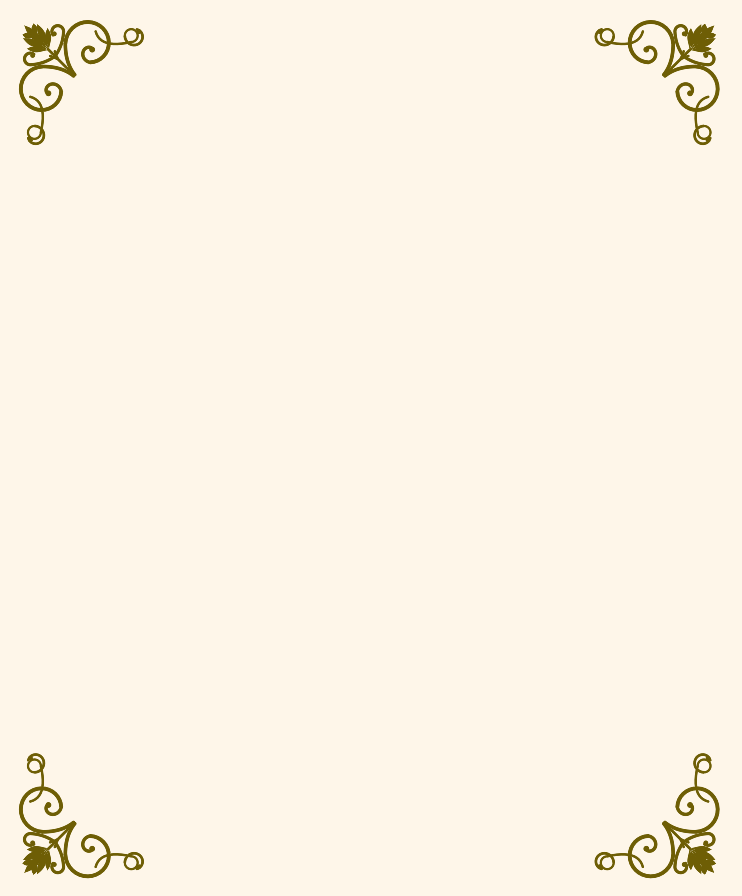
Reproduce this background procedurally as a Shadertoy shader.

```glsl
const float PI = 3.14159265;

// Distance to a line segment
float segment(vec2 p, vec2 a, vec2 b) {
    vec2 ab = b - a;
    return length(p - a - ab * clamp(dot(p - a, ab) / dot(ab, ab), 0.0, 1.0));
}

// Distance to an arc whose radius changes along its sweep
float spiral(vec2 p, vec2 centre, vec2 radii, vec2 angles) {
    float d = 1e4;
    vec2 last = centre + radii.x * vec2(cos(angles.x), sin(angles.x));
    for (int i = 1; i <= 24; i++) {
        float t = float(i) / 24.0;
        float a = mix(angles.x, angles.y, t);
        vec2 next = centre + mix(radii.x, radii.y, t) * vec2(cos(a), sin(a));
        d = min(d, segment(p, last, next));
        last = next;
    }
    return d;
}

// Distance to a quadratic curve
float curve(vec2 p, vec2 a, vec2 b, vec2 c) {
    float d = 1e4;
    vec2 last = a;
    for (int i = 1; i <= 12; i++) {
        float t = float(i) / 12.0;
        vec2 next = mix(mix(a, b, t), mix(b, c, t), t);
        d = min(d, segment(p, last, next));
        last = next;
    }
    return d;
}

// Petal that swells in the middle and tapers at both ends
float petal(vec2 p, vec2 base, float angle, float size, float width) {
    vec2 dir = vec2(cos(angle), sin(angle));
    p -= base;
    float along = clamp(dot(p, dir) / size, 0.0, 1.0);
    return length(p - dir * along * size) - width * sin(PI * pow(along, 1.4));
}

// Corner flourish: x and y grow inward, mirrored across the diagonal
float flourish(vec2 p) {
    p = vec2(max(p.x, p.y), min(p.x, p.y));

    // Main scroll
    float d = curve(p, vec2(47, 46), vec2(39, 36), vec2(39, 19.5)) - 1.6;
    d = min(d, spiral(p, vec2(59, 19.5), vec2(20, 16), vec2(PI, 7.76)) - 1.7);
    d = min(d, spiral(p, vec2(60.5, 27), vec2(8.5, 3.5), vec2(0.5, 1.7) * PI) - 1.5);
    d = min(d, length(p - vec2(62, 24.5)) - 2.5);

    // Outer tendril and its loop
    d = min(d, curve(p, vec2(65, 9), vec2(69, 24), vec2(95.5, 18)) - 1.1);
    d = min(d, spiral(p, vec2(95.5, 12.5), vec2(5.5), vec2(0.5, -1.0) * PI) - 1.0);
    d = min(d, spiral(p, vec2(98.5, 13), vec2(8.5, 6), vec2(1.0, -0.4) * PI) - 1.2);
    d = min(d, length(p - vec2(102, 9)) - 2.2);

    // Inner curl
    d = min(d, curve(p, vec2(45, 44), vec2(33, 37), vec2(30, 26)) - 1.1);
    d = min(d, curve(p, vec2(31, 29), vec2(37, 20), vec2(37.5, 9)) - 1.4);
    d = min(d, spiral(p, vec2(32.5, 9), vec2(5), vec2(2.0, 0.8) * PI) - 1.4);
    d = min(d, length(p - vec2(29.5, 11)) - 2.1);

    // Stem and fan of petals
    d = min(d, segment(p, vec2(46), vec2(24)) - 1.2);
    for (int i = 0; i < 3; i++) {
        float k = float(i);
        d = min(d, petal(p, vec2(25), -0.75 * PI + 0.36 * k, 30.0 - 5.5 * k, 3.4 - 0.4 * k));
    }
    d = min(d, petal(p, vec2(14), -0.56 * PI, 12.0, 2.6));
    return d;
}

void mainImage(out vec4 fragColor, in vec2 fragCoord) {
    // The canvas is 768 units high
    float pixel = 768.0 / iResolution.y;
    vec2 p = fragCoord * pixel;
    vec2 size = iResolution.xy * pixel;

    // Fold the four corners into one
    vec2 corner = min(p - vec2(17, 16), size - p - vec2(20, 18));

    vec3 cream = vec3(0.996, 0.966, 0.915);
    vec3 olive = vec3(0.43, 0.37, 0.02);
    float ink = 0.0;
    if (max(corner.x, corner.y) < 116.0) {
        ink = 1.0 - smoothstep(-0.5 * pixel, 0.5 * pixel, flourish(corner));
    }
    fragColor = vec4(mix(cream, olive, ink), 1.0);
}
```
